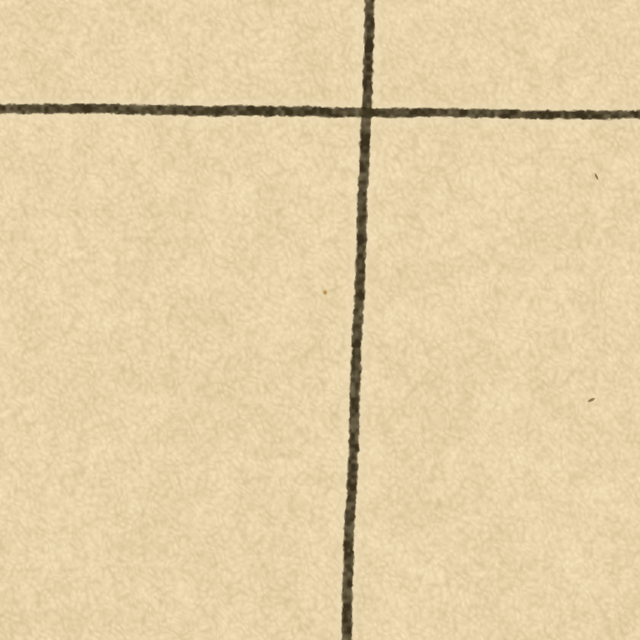
Reproduce this texture procedurally as a WebGL 2 fragment shader.

```glsl
#version 300 es
precision highp float;
// Aged cream paper with two worn ink rules crossing near the upper middle.

uniform vec2 u_resolution;
out vec4 fragColor;

const vec3 PAPER = vec3(0.902, 0.822, 0.658);
const vec3 PALE_HALO = vec3(0.915, 0.845, 0.695);
const vec3 INK_DARK = vec3(0.20, 0.165, 0.095);
const vec3 INK_WORN = vec3(0.44, 0.40, 0.30);
const vec3 SPECK_BROWN = vec3(0.70, 0.54, 0.28);
const vec3 SPECK_GREY = vec3(0.48, 0.41, 0.29);

vec2 hash2(vec2 p) {
    vec3 q = fract(p.xyx * vec3(0.1031, 0.1030, 0.0973));
    q += dot(q, q.yzx + 33.33);
    return fract((q.xx + q.yz) * q.zy);
}

float valueNoise(vec2 p) {
    vec2 cell = floor(p);
    vec2 f = fract(p);
    f = f * f * (3.0 - 2.0 * f);
    float low = mix(hash2(cell).x, hash2(cell + vec2(1, 0)).x, f.x);
    float high = mix(hash2(cell + vec2(0, 1)).x, hash2(cell + vec2(1, 1)).x, f.x);
    return mix(low, high, f.y);
}

// Distance to the nearest scattered point, in cell units.
float cellular(vec2 p) {
    vec2 cell = floor(p);
    float nearest = 4.0;
    for (int j = -1; j <= 1; j++) {
        for (int i = -1; i <= 1; i++) {
            vec2 neighbour = cell + vec2(i, j);
            vec2 offset = neighbour + hash2(neighbour) - p;
            nearest = min(nearest, dot(offset, offset));
        }
    }
    return sqrt(nearest);
}

mat2 rotation(float angle) {
    float c = cos(angle), s = sin(angle);
    return mat2(c, s, -s, c);
}

// Signed brightness of the fibres: zero on average.
float paperGrain(vec2 uv) {
    vec2 warp = vec2(valueNoise(uv * 45.0), valueNoise(uv * 45.0 + 19.0)) * 0.012;
    vec2 p = uv + warp;
    float fibres = 0.5 - cellular(rotation(0.7) * p * vec2(95.0, 115.0));
    float crossFibres = 0.5 - cellular(rotation(-0.5) * p * vec2(150.0, 85.0) + 37.0);
    float mottling = valueNoise(uv * 48.0 + 7.0) - 0.5;
    float clouds = valueNoise(uv * 14.0 + 3.0) - 0.5;
    float fine = valueNoise(uv * 210.0) - 0.5;
    return 0.055 * fibres + 0.045 * crossFibres + 0.035 * mottling
         + 0.018 * clouds + 0.035 * fine;
}

// Distance from the centre of a rule; along and across are canvas axes.
float ruleDistance(float along, float across, float start, float slope, float seed) {
    float wobble = 0.0007 * sin(along * 23.0 + seed) + 0.0004 * sin(along * 61.0 + seed);
    return abs(across - start - slope * along - wobble);
}

float ruleCoverage(float dist, float halfWidth, vec2 uv, float seed) {
    float rough = valueNoise(uv * 125.0 + seed) - 0.5;
    float fray = valueNoise(uv * 270.0 + seed) - 0.5;
    float edge = dist - halfWidth - 0.0026 * rough - 0.0016 * fray;
    return 1.0 - smoothstep(-0.0022, 0.0022, edge);
}

vec3 inkColor(vec2 uv, float dist, float halfWidth) {
    float wear = valueNoise(uv * 165.0 + 51.0) * 0.6 + valueNoise(uv * 80.0 + 11.0) * 0.4;
    float rim = smoothstep(0.3, 1.1, dist / halfWidth);
    return mix(INK_DARK, INK_WORN, clamp(1.5 * wear - 0.4 + 0.2 * rim, 0.0, 1.0));
}

vec3 addSpeck(vec3 base, vec2 uv, vec2 centre, vec2 size, vec3 tint) {
    float d = length(rotation(-0.45) * (uv - centre) / size);
    return mix(base, tint, 0.85 * (1.0 - smoothstep(0.4, 1.3, d)));
}

void main() {
    vec2 uv = gl_FragCoord.xy / u_resolution;

    // Rule geometry
    float vertical = ruleDistance(uv.y, uv.x, 0.540, 0.039, 1.0);
    float horizontal = ruleDistance(uv.x, uv.y, 0.831, -0.0112, 4.0);
    float verticalHalf = 0.0076;
    float horizontalHalf = mix(0.0077, 0.0066, smoothstep(0.5, 0.75, uv.x));
    float nearest = min(vertical, horizontal);

    // Paper, slightly paler beside the ink
    float halo = 1.0 - smoothstep(0.009, 0.024, nearest);
    vec3 color = mix(PAPER, PALE_HALO, 0.7 * halo);
    color += paperGrain(uv) * vec3(1.0, 1.04, 1.12) * (1.0 - 0.4 * halo);

    // Stray marks in the sheet
    color = addSpeck(color, uv, vec2(0.508, 0.543), vec2(0.0035, 0.0040), SPECK_BROWN);
    color = addSpeck(color, uv, vec2(0.932, 0.724), vec2(0.0018, 0.0060), SPECK_GREY);
    color = addSpeck(color, uv, vec2(0.924, 0.375), vec2(0.0065, 0.0025), SPECK_GREY);

    // Ink, darkest where the rules overlap
    float verticalInk = ruleCoverage(vertical, verticalHalf, uv, 5.0);
    float horizontalInk = ruleCoverage(horizontal, horizontalHalf, uv, 29.0);
    color = mix(color, inkColor(uv, horizontal, horizontalHalf), 0.96 * horizontalInk);
    color = mix(color, inkColor(uv, vertical, verticalHalf), 0.96 * verticalInk);
    color = mix(color, INK_DARK, 0.6 * verticalInk * horizontalInk);

    fragColor = vec4(clamp(color, 0.0, 1.0), 1.0);
}
```
